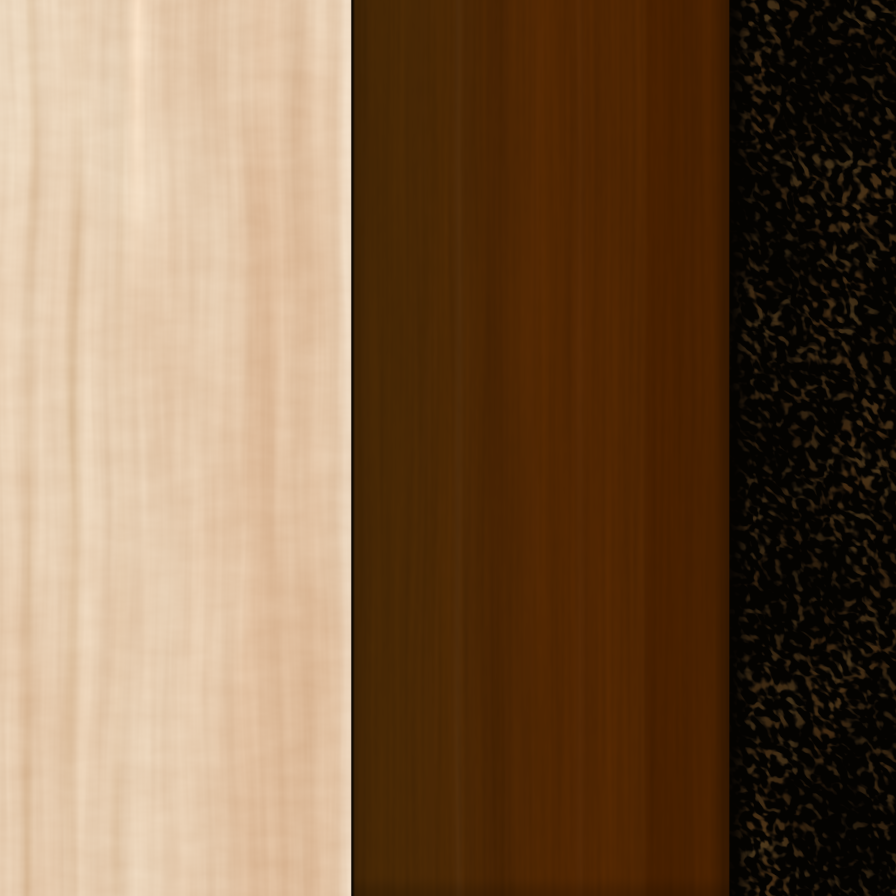
This texture is drawn by a Shadertoy shader. Its source:

```glsl
// Three vertical panels: pale streaked wood, dark brown veneer, and black speckled cork.

vec2 gradientAt(vec2 cell) {
    vec3 h = fract(cell.xyx * vec3(0.1031, 0.1030, 0.0973));
    h += dot(h, h.yzx + 33.33);
    float angle = 6.2832 * fract((h.x + h.y) * h.z);
    return vec2(cos(angle), sin(angle));
}

// Gradient noise, roughly -0.7 to 0.7
float noise(vec2 p) {
    vec2 i = floor(p), f = fract(p);
    vec2 u = f * f * f * (f * (f * 6.0 - 15.0) + 10.0);
    float a = dot(gradientAt(i), f);
    float b = dot(gradientAt(i + vec2(1, 0)), f - vec2(1, 0));
    float c = dot(gradientAt(i + vec2(0, 1)), f - vec2(0, 1));
    float d = dot(gradientAt(i + vec2(1, 1)), f - vec2(1, 1));
    return mix(mix(a, b, u.x), mix(c, d, u.x), u.y);
}

float fbm(vec2 p) {
    float sum = 0.0, amplitude = 1.0;
    for (int i = 0; i < 4; i++) {
        sum += amplitude * noise(p);
        p = p * 2.03 + 17.3;
        amplitude *= 0.55;
    }
    return sum;
}

// Soft vertical band around a centre line
float band(float x, float centre, float width) {
    float d = (x - centre) / width;
    return exp(-d * d);
}

vec3 paleWood(vec2 p) {
    float x = p.x + 0.012 * noise(vec2(p.x * 5.0, p.y * 3.0));
    // Broad tone: cream on the left, peach towards the right
    float peach = 0.25 + 0.35 * smoothstep(0.1, 0.3, x);
    peach += 0.42 * band(x, 0.295, 0.025) + 0.25 * band(x, 0.345, 0.03);
    peach += 0.18 * (0.5 - p.y) + 0.45 * fbm(vec2(x * 9.0, p.y * 2.5));
    vec3 color = mix(vec3(0.925, 0.845, 0.745), vec3(0.87, 0.735, 0.605), clamp(peach, 0.0, 1.0));

    // Long fibres, short cross flecks and the darker grain lines
    float fibres = fbm(vec2(x * 46.0, p.y * 1.7 + 4.0));
    float flecks = fbm(vec2(p.x * 16.0, p.y * 42.0) + 9.0);
    color += fibres * vec3(0.035, 0.047, 0.055) + flecks * vec3(0.014, 0.020, 0.024);
    float grain = band(x, 0.083, 0.008) + 0.7 * band(x, 0.033, 0.006) + 0.5 * band(x, 0.135, 0.006);
    color -= grain * (0.6 + noise(vec2(x * 20.0, p.y * 5.0))) * vec3(0.05, 0.07, 0.095);

    // Pale streak at the top and light along the right rim
    color += 0.06 * band(x, 0.152, 0.009) * smoothstep(0.55, 1.0, p.y);
    color += vec3(0.03, 0.055, 0.075) * smoothstep(0.372, 0.39, p.x);
    return color;
}

vec3 darkWood(vec2 p) {
    float x = p.x + 0.003 * noise(p * vec2(6.0, 2.0));
    vec3 color = mix(vec3(0.285, 0.158, 0.020), vec3(0.315, 0.148, 0.008), smoothstep(0.42, 0.65, x));
    // Red-brown bands with a sharp left side near the right end
    float redBand = smoothstep(0.717, 0.726, x) * (1.0 - 0.5 * smoothstep(0.74, 0.8, x));
    color = mix(color, vec3(0.272, 0.119, 0.0), 0.9 * redBand);
    color = mix(color, vec3(0.26, 0.125, 0.008), 0.6 * band(x, 0.555, 0.017));
    color += 0.022 * band(x, 0.512, 0.004) + 0.010 * band(x, 0.647, 0.004);

    // Nearly straight grain at two scales, plus fine pores
    float grain = fbm(vec2(x * 32.0, p.y * 0.7 + 2.0));
    float pores = noise(vec2(x * 210.0, p.y * 4.0));
    float dust = noise(vec2(p.x * 170.0, p.y * 45.0));
    color *= 1.0 + 0.075 * grain + 0.075 * pores + 0.025 * dust;

    // Shade on both ends and a thin dark seam on the left
    color *= 0.88 + 0.12 * smoothstep(0.395, 0.42, p.x);
    color *= 1.0 - 0.28 * smoothstep(0.79, 0.814, p.x);
    color *= 0.15 + 0.85 * smoothstep(0.3925, 0.397, p.x);
    return color * (1.0 - 0.15 * smoothstep(0.025, 0.0, p.y));
}

vec3 speckledCork(vec2 p) {
    vec2 warp = vec2(noise(p * 38.0), noise(p * 38.0 + 31.0));
    vec2 q = p + 0.006 * warp;
    q.x += 0.35 * q.y;
    float density = noise(p * vec2(11.0, 7.0) + 5.0) + 0.5 * noise(p * 24.0);
    float speck = noise(q * vec2(112.0, 96.0)) + 0.3 * noise(q * 205.0 + 8.0) + 0.15 * density;
    float glow = smoothstep(0.0, 0.5, speck) * (0.85 + 0.5 * density);
    glow *= 0.1 + 0.9 * smoothstep(0.816, 0.842, p.x);
    vec3 tint = mix(vec3(0.23, 0.145, 0.06), vec3(0.23, 0.175, 0.09), 0.5 + noise(p * 30.0));
    return vec3(0.016, 0.010, 0.004) + tint * max(glow, 0.0);
}

void mainImage(out vec4 fragColor, in vec2 fragCoord) {
    vec2 p = fragCoord / iResolution.xy;
    float soft = max(0.001, 0.75 / iResolution.x);

    // Join the panels with smoothed edges
    vec3 color = mix(paleWood(p), darkWood(p), smoothstep(-soft, soft, p.x - 0.392));
    color = mix(color, speckledCork(p), smoothstep(-soft, soft, p.x - 0.814));
    fragColor = vec4(clamp(color, 0.0, 1.0), 1.0);
}
```
